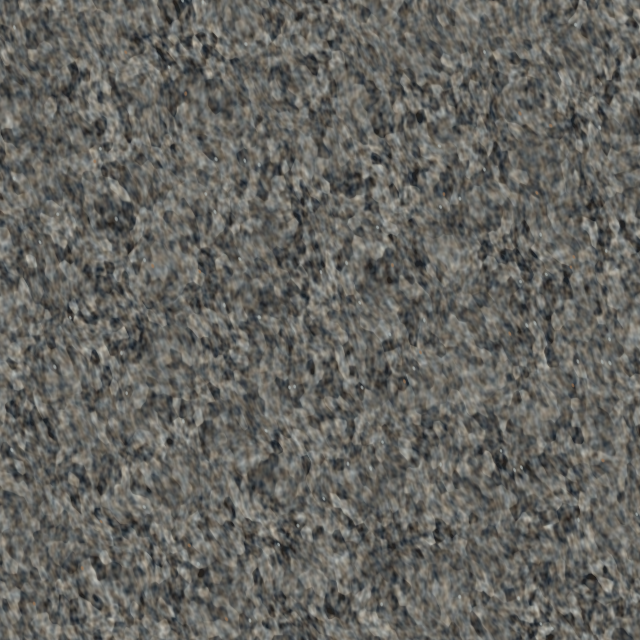
Write a three.js fragment shader that draws this texture.

```glsl
varying vec2 vUv;

const vec3 COOL_SHADOW = vec3(0.96, 1.00, 1.04);
const vec3 WARM_STONE = vec3(1.01, 1.00, 0.95);
const vec3 PALE_GLINT = vec3(0.70, 0.73, 0.72);
const vec3 RUST_GLINT = vec3(0.62, 0.47, 0.34);
const float MEAN_TONE = 0.397;
const float GRAIN_CONTRAST = 0.39;

vec2 hash2(vec2 p) {
  vec3 h = fract(p.xyx * vec3(0.1031, 0.1030, 0.0973));
  h += dot(h, h.yzx + 33.33);
  return fract((h.xx + h.yz) * h.zy);
}

float cornerSlope(vec2 cell, vec2 offset) {
  vec2 gradient = hash2(cell) * 2.0 - 1.0;
  return dot(normalize(gradient + 0.0001), offset);
}

// Gradient noise, centred on zero
float gradientNoise(vec2 p) {
  vec2 i = floor(p);
  vec2 f = fract(p);
  vec2 u = f * f * f * (f * (f * 6.0 - 15.0) + 10.0);
  vec2 e = vec2(1.0, 0.0);
  float lower = mix(cornerSlope(i, f), cornerSlope(i + e, f - e), u.x);
  float upper = mix(cornerSlope(i + e.yx, f - e.yx), cornerSlope(i + 1.0, f - 1.0), u.x);
  return mix(lower, upper, u.y);
}

// Softly joined angular chips, each with its own tone
float chips(vec2 p, float hardness) {
  vec2 cell = floor(p);
  float toneSum = 0.0;
  float weightSum = 0.0;
  for (int y = -1; y <= 1; y++) {
    for (int x = -1; x <= 1; x++) {
      vec2 id = cell + vec2(float(x), float(y));
      vec2 d = id + hash2(id) - p;
      float weight = exp(-hardness * dot(d, d));
      toneSum += weight * (hash2(id + 71.0).x - 0.5);
      weightSum += weight;
    }
  }
  return toneSum / weightSum;
}

// Sparse soft specks: x is coverage, y picks the kind
vec2 glints(vec2 p, float density) {
  vec2 id = floor(p);
  vec2 middle = 0.3 + 0.4 * hash2(id + 19.0);
  vec2 pick = hash2(id + 137.0);
  float spot = 1.0 - smoothstep(0.08, 0.30, length(fract(p) - middle));
  return vec2(spot * step(pick.x, density), pick.y);
}

// Lean and stretch space so grains run steeply, tilted to the left
vec2 grainSpace(vec2 uv, vec2 across, float stretch) {
  vec2 bend = vec2(gradientNoise(uv * 12.0), gradientNoise(uv * 12.0 + 40.0));
  vec2 p = uv + 0.010 * bend;
  vec2 along = vec2(-across.y, across.x);
  return vec2(dot(p, across), dot(p, along) / stretch) + 2.0;
}

float grainRelief(vec2 p) {
  return 0.75 * chips(p * 84.0, 11.0)
       + 0.60 * gradientNoise(p * 112.0)
       + 0.36 * gradientNoise(p * 195.0 + 31.0);
}

float pits(vec2 p, float roughness) {
  return smoothstep(0.12, 0.48, gradientNoise(p * 72.0 + 57.0)) * roughness;
}

vec3 stoneColour(float tone, vec2 tint) {
  vec3 balance = mix(COOL_SHADOW, WARM_STONE, smoothstep(0.12, 0.38, tone));
  return tone * balance + vec3(tint.x, 0.2 * tint.y, -tint.x);
}

void main() {
  vec2 grain = grainSpace(vUv, normalize(vec2(0.94, 0.34)), 1.5);

  // Broad patches are smoother or more pitted
  float patchiness = gradientNoise(vUv * 9.0 + 13.0) + 0.6 * gradientNoise(vUv * 21.0 + 5.0);
  float roughness = smoothstep(-0.35, 0.45, patchiness);

  // Light and dark faces of the grains
  float tone = MEAN_TONE + GRAIN_CONTRAST * mix(0.82, 1.15, roughness) * grainRelief(grain);
  tone += 0.035 * gradientNoise(vUv * 30.0 + 83.0);
  tone -= 0.13 * pits(grain, roughness);
  tone = clamp(tone, 0.13, 0.72);

  // Faint colour variation and rare bright minerals
  vec2 tint = 0.055 * vec2(gradientNoise(grain * 90.0 + 11.0), gradientNoise(grain * 120.0 + 67.0));
  vec3 colour = stoneColour(tone, tint);
  vec2 glint = glints(grain * 95.0, 0.016);
  vec3 mineral = mix(PALE_GLINT, RUST_GLINT, step(0.78, glint.y));
  colour = mix(colour, mineral, 0.7 * glint.x);

  gl_FragColor = vec4(colour, 1.0);
}
```
